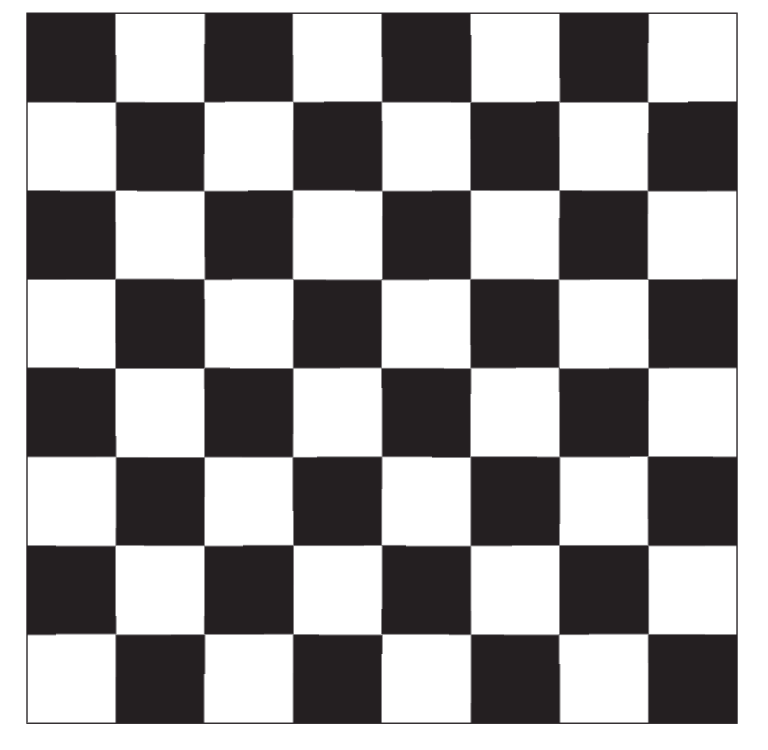
Give the GLSL for this pattern, as a WebGL 2 fragment shader.

```glsl
#version 300 es
precision highp float;

uniform vec2 u_resolution;
out vec4 fragColor;

// Lengths are fractions of the canvas height.
const float CELLS = 8.0;
const vec2 BOARD_ORIGIN = vec2(0.0360, 0.0357);
const float BOARD_SIZE = 0.9467;
const float BORDER_WIDTH = 0.0018;
const float SEAM_WIDTH = 0.0012;
const float SEAM_STRENGTH = 0.45;
const float EDGE_SOFTNESS = 0.0011;
const float EDGE_WEAR = 0.0007;

const vec3 PAPER = vec3(1.0);
const vec3 INK = vec3(0.14, 0.12, 0.13);
const vec3 SEAM = vec3(0.46, 0.45, 0.46);

float hash(vec2 p) {
    vec3 q = fract(p.xyx * vec3(0.1031, 0.1030, 0.0973));
    q += dot(q, q.yzx + 33.33);
    return fract((q.x + q.y) * q.z);
}

// Small shift of a cell edge, changing once at a random point along it.
float edgeShift(float line, float along, float seed) {
    vec2 id = vec2(line + seed, floor(along));
    float split = mix(0.2, 0.8, hash(id + 7.0));
    float part = step(split, fract(along));
    return (hash(id + 19.0 * part) - 0.5) * 2.0 * EDGE_WEAR;
}

float stroke(float dist, float width, float pixel) {
    float coverage = clamp((0.5 * width - abs(dist)) / pixel + 0.5, 0.0, 1.0);
    return coverage * min(1.0, width / pixel + 0.15);
}

void main() {
    float pixel = 1.0 / u_resolution.y;
    float cell = BOARD_SIZE / CELLS;
    vec2 pos = gl_FragCoord.xy * pixel - BOARD_ORIGIN;
    vec2 grid = pos / cell;

    // Signed distance to the nearest grid line on each axis
    vec2 line = floor(grid + 0.5);
    vec2 inner = step(0.5, line) * step(line, vec2(CELLS - 0.5));
    vec2 shift = vec2(edgeShift(line.x, grid.y, 0.0),
                      edgeShift(line.y, grid.x, 40.0));
    vec2 dist = pos - line * cell - shift * inner;

    // Checker as the product of two soft square waves
    vec2 softness = mix(vec2(1e-5), vec2(max(EDGE_SOFTNESS, 0.5 * pixel)), inner);
    vec2 parity = 1.0 - 2.0 * mod(line, 2.0);
    vec2 wave = clamp(dist / softness, -1.0, 1.0) * parity;
    float dark = 0.5 - 0.5 * wave.x * wave.y;
    vec3 color = mix(PAPER, INK, dark);

    // Grey hairlines between cells
    float seam = max(stroke(dist.x, SEAM_WIDTH, pixel) * inner.x,
                     stroke(dist.y, SEAM_WIDTH, pixel) * inner.y);
    color = mix(color, SEAM, seam * SEAM_STRENGTH);

    // Board outline and outer margin
    vec2 box = abs(pos - 0.5 * BOARD_SIZE) - 0.5 * BOARD_SIZE;
    float outside = length(max(box, 0.0)) + min(max(box.x, box.y), 0.0);
    color = mix(color, PAPER, clamp(outside / pixel + 0.5, 0.0, 1.0));
    color = mix(color, INK, stroke(outside, BORDER_WIDTH, pixel));

    fragColor = vec4(color, 1.0);
}
```
